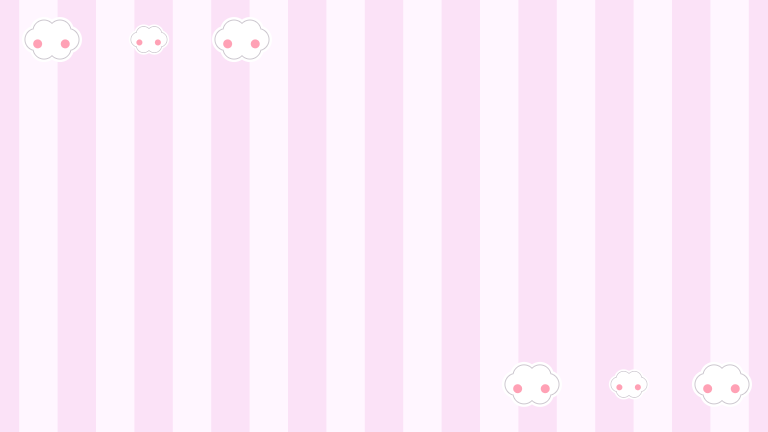
A Shadertoy shader for this background:

```glsl
// Pastel vertical stripes with two rows of small sticker clouds in opposite corners.
// Stripes come from a repeated distance; each cloud is a ring of round lobes with
// a white border, a thin grey outline and two rosy spots. Canvas width is 1 unit.

const vec3 PALE = vec3(1.0, 0.965, 1.0);
const vec3 PINK = vec3(0.985, 0.887, 0.969);
const vec3 WHITE = vec3(1.0);
const vec3 OUTLINE = vec3(0.80, 0.78, 0.81);
const vec3 ROSE = vec3(1.0, 0.63, 0.71);

const float STRIPE_PERIOD = 0.1;
const float CLOUD_SIZE = 0.0352;   // half width of a large cloud
const float TAU = 6.2831853;

// Coverage of a shape from its signed distance, smoothed over one pixel
float cover(float dist, float pixel) {
    return clamp(0.5 - dist / pixel, 0.0, 1.0);
}

float circle(vec2 p, float radius) {
    return length(p) - radius;
}

// Signed distance to stripes centred on multiples of the period
float stripes(float x, float period) {
    float cell = fract(x / period + 0.5) - 0.5;
    return (abs(cell) - 0.25) * period;
}

// Six lobes on an ellipse around a core; half width is 1
float cloud(vec2 p) {
    float dist = circle(p, 0.42);
    for (int i = 0; i < 6; i++) {
        float angle = TAU * float(i) / 6.0;
        vec2 lobe = vec2(0.59, 0.36) * vec2(cos(angle), sin(angle));
        dist = min(dist, circle(p - lobe, 0.41));
    }
    return dist;
}

// Layers one cloud over the colour below it
vec3 paintCloud(vec3 color, vec2 p, float size, float pixel) {
    vec2 q = p / size;
    float soft = pixel / size;
    float body = cloud(q);
    float cheeks = circle(vec2(abs(q.x + 0.02) - 0.51, q.y + 0.16), 0.165);
    color = mix(color, WHITE, cover(body - 0.11, soft));
    color = mix(color, OUTLINE, cover(abs(body) - 0.018, soft));
    return mix(color, ROSE, cover(cheeks, soft));
}

void mainImage(out vec4 fragColor, in vec2 fragCoord) {
    float pixel = 1.0 / iResolution.x;
    vec2 p = fragCoord * pixel;

    // Striped backdrop
    vec3 color = mix(PALE, PINK, cover(stripes(p.x, STRIPE_PERIOD), pixel));

    // Large, small, large: upper left row, then lower right row
    for (int row = 0; row < 2; row++) {
        for (int column = 0; column < 3; column++) {
            bool small = column == 1;
            vec2 center = vec2(0.0677, 0.511)
                        + float(row) * vec2(0.625, -0.449)
                        + vec2(float(column) * 0.1237, 0.0);
            center.x += small ? 0.0026 : 0.0;
            float size = CLOUD_SIZE * (small ? 0.67 : 1.0);
            color = paintCloud(color, p - center, size, pixel);
        }
    }
    fragColor = vec4(color, 1.0);
}
```
